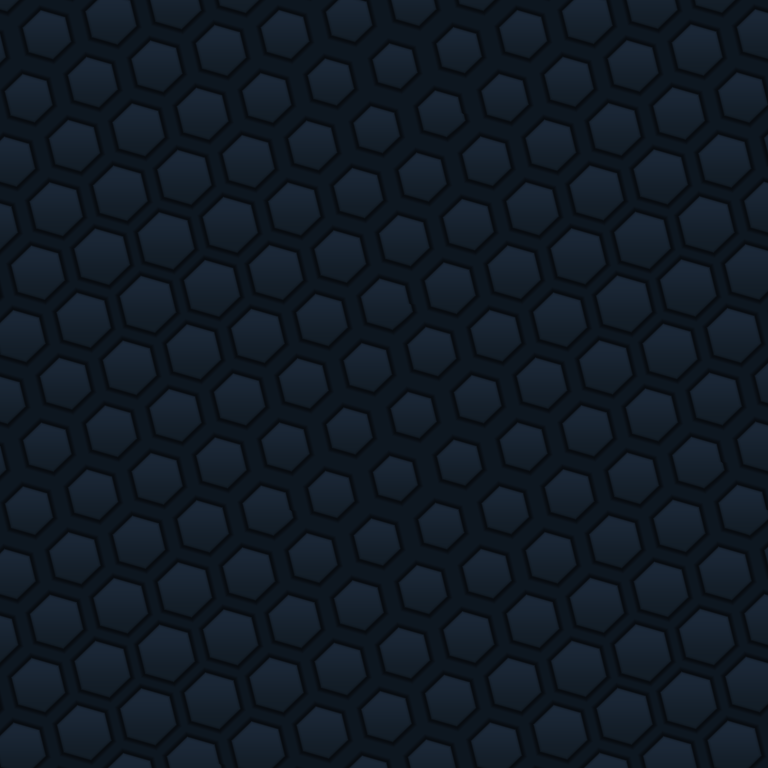
Give the GLSL for this pattern, as a Shadertoy shader.

```glsl
// Tilted honeycomb of dark blue hexagonal studs on a near-black ground.
// Two offset grids give the nearest stud; slow waves vary the stud size,
// and each stud has a vertical gradient and a soft dark rim.

float hash(vec2 p) {
    return fract(sin(dot(p, vec2(127.1, 311.7))) * 43758.5453);
}

// Distance to a hexagon of the given apothem, flat sides facing left and right
float hexagon(vec2 p, float apothem) {
    p = abs(p);
    return max(p.x, dot(p, vec2(0.5, 0.866))) - apothem;
}

// Offset from the nearest centre of a triangular lattice
vec2 nearestCell(vec2 p, vec2 grid) {
    vec2 a = mod(p, grid) - 0.5 * grid;
    vec2 b = mod(p - 0.5 * grid, grid) - 0.5 * grid;
    return dot(a, a) < dot(b, b) ? a : b;
}

void mainImage(out vec4 fragColor, in vec2 fragCoord) {
    vec2 uv = fragCoord / iResolution.y;
    float pixel = 1.0 / iResolution.y;

    // Tilted lattice
    float c = cos(0.2435), s = sin(0.2435);
    mat2 tilt = mat2(c, -s, s, c);
    vec2 grid = 0.086 * vec2(1.0, 1.73205);
    vec2 p = tilt * (uv - vec2(0.443, 0.666));
    vec2 q = nearestCell(p, grid);
    vec2 id = round((p - q) / (0.5 * grid));
    vec2 local = q * tilt;
    vec2 center = uv - local;

    // Stud size drifts in waves across the canvas
    float apothem = 0.0298
        + 0.0018 * cos(9.8 * (center.x - 0.215))
        + 0.0017 * cos(11.8 * (center.y - 0.65));

    // A few studs have a small step in their right edge
    float chipped = step(0.95, hash(id));
    apothem += 0.0018 * chipped * smoothstep(0.0, 0.03, local.x)
        * (1.0 - smoothstep(-pixel, pixel, local.y));

    float d = hexagon(q, apothem);

    // Ground with a soft shadow around each stud
    vec3 ground = vec3(0.052, 0.086, 0.122);
    vec3 rim = vec3(0.028, 0.042, 0.060);
    vec3 color = mix(rim, ground, smoothstep(0.0012, 0.0078, d));

    // Stud face, lighter at the top
    vec3 face = mix(vec3(0.070, 0.108, 0.145), vec3(0.104, 0.152, 0.212),
                    smoothstep(-0.034, 0.034, local.y));
    face *= 1.0 - 0.15 * smoothstep(-0.004, 0.0, d);
    float soft = max(pixel, 0.0013);
    color = mix(color, face, 1.0 - smoothstep(-soft, soft, d));

    fragColor = vec4(color, 1.0);
}
```
